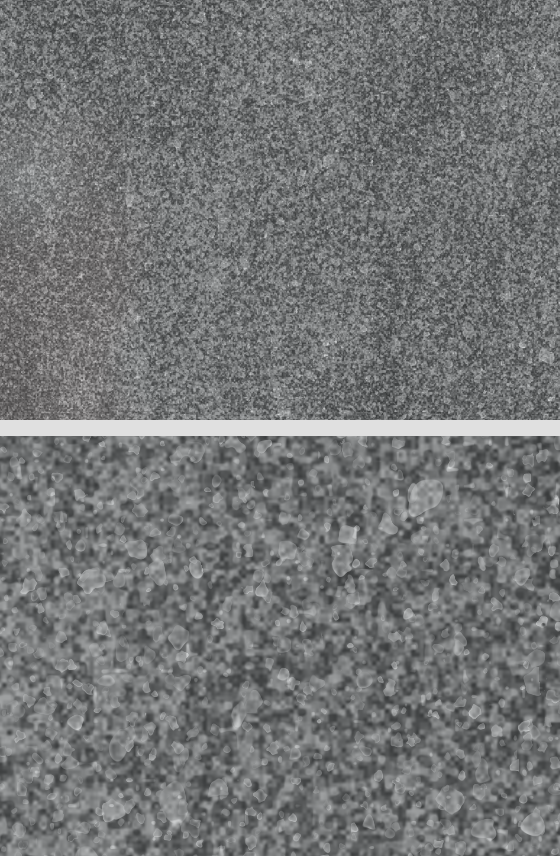
Top: the whole. Bottom: its middle third, enlarged.
Give the GLSL for this texture, as a Shadertoy shader.

```glsl
// Dusty, rain-spotted dark glass: a grey pane under fine sharp grit,
// with three sizes of dried droplets that leave pale rims.
// Broad noise, vertical streaks and a bare left side vary the dust cover.

vec4 hash(vec2 p) {
    vec4 q = fract(p.xyxy * vec4(0.1031, 0.1030, 0.0973, 0.1099));
    q += dot(q, q.wzxy + 33.33);
    return fract((q.xxyz + q.yzzw) * q.zywx);
}

float noise(vec2 p) {
    vec2 cell = floor(p), f = fract(p);
    f = f * f * (3.0 - 2.0 * f);
    return mix(mix(hash(cell).x, hash(cell + vec2(1, 0)).x, f.x),
               mix(hash(cell + vec2(0, 1)).x, hash(cell + vec2(1, 1)).x, f.x), f.y);
}

float fbm(vec2 p) {
    float sum = 0.0, weight = 0.5;
    for (int i = 0; i < 4; i++) {
        sum += weight * noise(p);
        p = p * 2.03 + 17.3;
        weight *= 0.5;
    }
    return sum / 0.9375;
}

// Dried droplets on a jittered grid: x is their tone, y their opacity
vec2 droplets(vec2 p, float scale, float density, float maxRadius) {
    vec2 q = p * scale + scale * 3.7;
    float soft = 0.7 * scale / iResolution.y;
    vec2 warp = vec2(noise(q * 3.5), noise(q * 3.5 + 51.0)) - 0.5;
    vec2 result = vec2(0.5, 0.0);
    for (int y = -1; y <= 1; y++)
    for (int x = -1; x <= 1; x++) {
        vec2 cell = floor(q) + vec2(x, y);
        vec4 rnd = hash(cell), look = hash(cell + 71.0);
        if (rnd.w > density) continue;
        float radius = maxRadius * mix(0.4, 1.0, rnd.z * rnd.z);
        vec2 v = q - cell - rnd.xy + warp * radius * 1.1;
        v.x *= 1.0 + 0.35 * (look.x - 0.3) * clamp(v.y / radius, -1.5, 1.5);
        v.y *= mix(0.7, 1.1, look.y);
        float d = length(v);
        float fill = 1.0 - smoothstep(radius - soft, radius + soft, d);
        float rim = smoothstep(radius * 0.5, radius, d) * (0.6 - 0.4 * v.y / radius);
        float tone = 0.48 + 0.15 * look.z + 0.22 * rim * look.w;
        float opacity = fill * mix(0.6, 1.0, look.x);
        result = mix(result, vec2(tone, opacity), step(result.y, opacity));
    }
    return result;
}

void mainImage(out vec4 fragColor, in vec2 fragCoord) {
    vec2 p = fragCoord / iResolution.y;

    // Where dust gathers: patches, streaks, and a thinly covered left side
    float patches = fbm(p * 4.0 + 9.0) - 0.5;
    float streaks = fbm(p * vec2(32.0, 4.0)) - 0.5;
    float edge = p.x + 0.12 * (noise(p * vec2(5.0, 7.0)) - 0.5);
    float bare = (1.0 - smoothstep(0.2, 0.36, edge)) * (1.0 - smoothstep(0.55, 0.8, p.y));
    vec2 glowOffset = (p - vec2(0.68, 0.95)) * vec2(6.0, 4.0);
    float topGlow = exp(-dot(glowOffset, glowOffset));
    float cover = 0.55 + 0.55 * patches + 0.6 * streaks + 0.2 * topGlow - 0.3 * bare;

    // Pane and fine grit, loosely clumped
    float tone = 0.345 + 0.045 * bare + 0.07 * patches + 0.02 * topGlow;
    float clumps = 0.3 * noise(p * 95.0) + 0.7 * noise(p * 190.0 + 31.0);
    clumps = mix(clumps, noise(p * 210.0 + 5.0), 0.7 * bare);
    float grit = smoothstep(0.38, 0.74, clumps + 0.4 * (cover - 0.5));
    tone += 0.17 * grit;

    // Droplets from small to large
    vec2 small = droplets(p, 80.0, 0.3 + 0.5 * cover, 0.38);
    tone = mix(tone, small.x + 0.03, small.y * 0.75);
    vec2 medium = droplets(p, 40.0, 0.5 * cover, 0.36);
    tone = mix(tone, medium.x + 0.01, medium.y * 0.75);
    vec2 large = droplets(p, 13.0, 0.2 * cover + 0.04, 0.2);
    tone = mix(tone, large.x + 0.03, large.y * 0.8);

    // Fine speckle, bright flecks and faint wiping scratches near the bottom
    tone += 0.22 * (noise(p * 290.0) - 0.5);
    tone += 0.15 * smoothstep(0.85, 0.97, noise(p * 150.0 + 77.0));
    float scratches = smoothstep(0.65, 0.9, noise(p * vec2(7.0, 230.0)));
    tone += 0.05 * scratches * (1.0 - smoothstep(0.02, 0.16, p.y));

    // Pale haze at the left, then a cool tint that turns warm on bare glass
    vec2 hazeOffset = (p - vec2(0.06, 0.57)) * vec2(7.0, 8.0);
    float haze = exp(-dot(hazeOffset, hazeOffset));
    tone += 0.07 * haze;
    vec3 cool = vec3(-0.006, 0.002, 0.005);
    vec3 warm = vec3(0.005, -0.002, -0.002);
    fragColor = vec4(tone + mix(cool, warm, bare * (1.0 - haze)), 1.0);
}
```
